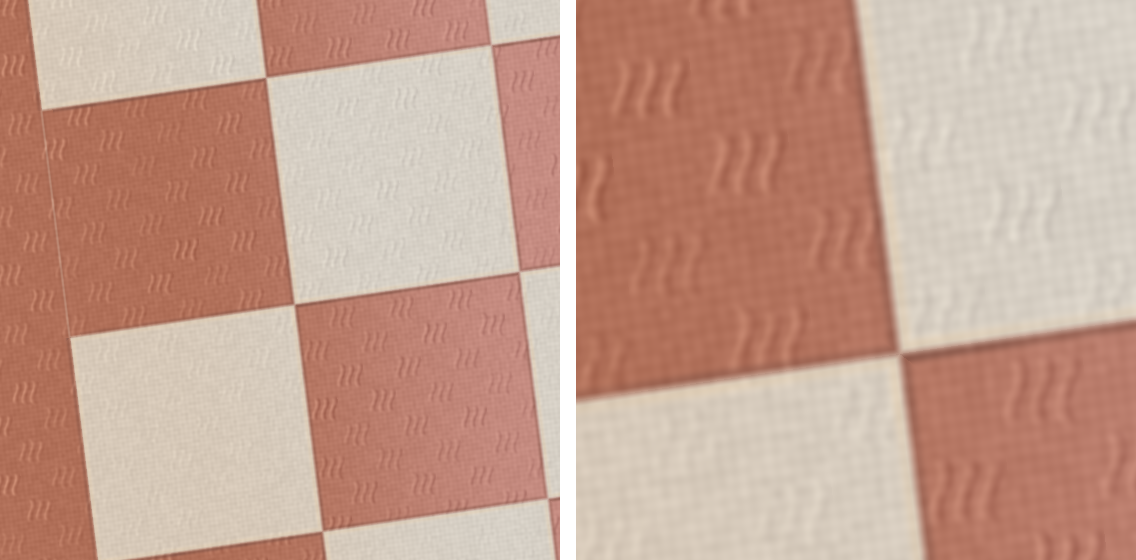
Left: the whole. Right: its middle third, enlarged.
This pattern is drawn by a three.js fragment shader. Its source:

```glsl
// Tilted checkerboard of cream and terracotta squares with a plain terracotta margin at left.
// Skewed board coordinates give the squares and their rims; a finer staggered lattice
// embosses groups of three wavy strokes, finished with weave, grain and a sideways tint.
varying vec2 vUv;

// Board layout, in canvas units
const vec2 CORNER = vec2(0.526, 0.456);
const vec2 AXIS_U = vec2(0.402, 0.0585);
const vec2 AXIS_V = vec2(-0.0505, 0.405);
const float MARGIN_EDGE = -1.0;

// Edges, in squares
const float SOFT = 0.008;
const float RIM_WIDTH = 0.009;
const float GROOVE_WIDTH = 0.008;

// Embossed strokes; STROKE_* are in lattice cells
const vec2 GROUP_ORIGIN = vec2(-0.965, 0.8245);
const float GROUP_CELL = 0.1295;
const float STROKE_GAP = 0.29;
const float STROKE_HALF = 0.40;
const float STROKE_WIDTH = 0.055;

const float WEAVE_COUNT = 48.0;
const float WEAVE_AMOUNT = 0.006;
const float GRAIN_SCALE = 150.0;
const float GRAIN_AMOUNT = 0.035;

const vec3 RED_WARM = vec3(0.69, 0.435, 0.345);
const vec3 RED_PINK = vec3(0.775, 0.55, 0.51);
const vec3 CREAM_WARM = vec3(0.84, 0.785, 0.72);
const vec3 CREAM_COOL = vec3(0.84, 0.815, 0.775);
const vec3 RIM = vec3(0.90, 0.82, 0.71);
const vec3 GROOVE = vec3(0.52, 0.34, 0.29);

float hash(vec2 p) {
  vec3 q = fract(vec3(p.xyx) * 0.1031);
  q += dot(q, q.yzx + 33.33);
  return fract((q.x + q.y) * q.z);
}

float noise(vec2 p) {
  vec2 i = floor(p), f = fract(p);
  f = f * f * (3.0 - 2.0 * f);
  return mix(mix(hash(i), hash(i + vec2(1.0, 0.0)), f.x),
             mix(hash(i + vec2(0.0, 1.0)), hash(i + 1.0), f.x), f.y);
}

float bell(float x, float width) {
  return exp(-x * x / (width * width));
}

vec2 toBoard(vec2 p) {
  p -= CORNER;
  float det = AXIS_U.x * AXIS_V.y - AXIS_U.y * AXIS_V.x;
  return vec2(p.x * AXIS_V.y - p.y * AXIS_V.x,
              p.y * AXIS_U.x - p.x * AXIS_U.y) / det;
}

// Distance to the nearest grid line, positive in even cells and negative in odd ones
vec2 signedGrid(vec2 t) {
  return 0.5 - abs(mod(t + 0.5, 2.0) - 1.0);
}

// Lit (x) and shaded (y) flanks of the raised strokes
vec2 emboss(vec2 t) {
  vec2 q = (t - GROUP_ORIGIN) / GROUP_CELL + 0.5;
  vec2 cell = floor(q), f = fract(q) - 0.5;
  float filled = 1.0 - mod(cell.x + cell.y, 2.0);
  float vary = hash(cell + 70.0);
  f.x -= 0.07 * sin(f.y * 7.0) + 0.06 * f.y + 0.05 * (vary - 0.5);
  vec2 flanks = vec2(0.0);
  for (int i = -1; i <= 1; i++) {
    float k = float(i);
    float x = f.x - k * STROKE_GAP;
    float reach = STROKE_HALF - 0.08 * hash(cell * 3.0 + k + 90.0);
    float span = 1.0 - smoothstep(reach - 0.12, reach + 0.06, abs(f.y + 0.04 * k));
    flanks += span * vec2(bell(x + 0.05, STROKE_WIDTH), bell(x - 0.07, STROKE_WIDTH));
  }
  return flanks * filled * mix(0.5, 1.0, vary);
}

void main() {
  vec2 t = toBoard(vUv);
  vec2 grid = signedGrid(t);

  // Squares, with the margin kept terracotta
  vec2 side = clamp(grid / SOFT, -1.0, 1.0);
  float onBoard = smoothstep(-SOFT, SOFT, t.x - MARGIN_EDGE);
  float light = (0.5 + 0.5 * side.x * side.y) * onBoard;
  float tint = smoothstep(0.3, 1.0, vUv.x + 0.15 * (vUv.y - 0.5));
  vec3 red = mix(RED_WARM, RED_PINK, tint);
  vec3 cream = mix(CREAM_WARM, CREAM_COOL, smoothstep(0.2, 0.75, vUv.x + 0.4 * (vUv.y - 0.5)));
  vec3 color = mix(red, cream, light);

  // Embossing: lit strokes at left turn into shaded ones at right
  vec2 flanks = emboss(t);
  float lit = mix(0.11, 0.03, vUv.x);
  float shaded = mix(0.04, 0.09, vUv.x);
  float fade = mix(1.0, 0.55 * mix(0.45, 1.0, smoothstep(0.25, 0.6, vUv.y)), light);
  fade *= mix(0.7, 1.0, noise(vUv * 7.0));
  color += fade * (flanks.x * lit - flanks.y * shaded) * vec3(1.0, 1.05, 0.95);

  // Cream rim inside light squares, dark groove outside, deeper along their lower edges
  float edge = t.x < MARGIN_EDGE ? MARGIN_EDGE - t.x : min(abs(grid.x), abs(grid.y));
  float inside = edge * (light > 0.5 ? 1.0 : -1.0);
  float below = step(abs(grid.y), abs(grid.x)) * step(0.5, fract(t.y));
  float seam = step(t.x, MARGIN_EDGE + 0.05) * step(0.0, grid.y);
  float wear = mix(0.6, 1.0, noise(t * 14.0 + 40.0));
  color = mix(color, RIM, 0.65 * wear * light * bell(inside - 0.012, RIM_WIDTH));
  float groove = mix(0.45, 0.75, below) * mix(1.0, 0.2, seam) * wear;
  color = mix(color, GROOVE, groove * bell(inside + 0.008, GROOVE_WIDTH));

  // Cloth weave and fine grain
  vec2 weave = cos(6.28318 * WEAVE_COUNT * t);
  color += WEAVE_AMOUNT * (weave.x + weave.y);
  color += GRAIN_AMOUNT * (noise(vUv * GRAIN_SCALE) - 0.5);
  gl_FragColor = vec4(clamp(color, 0.0, 1.0), 1.0);
}
```
